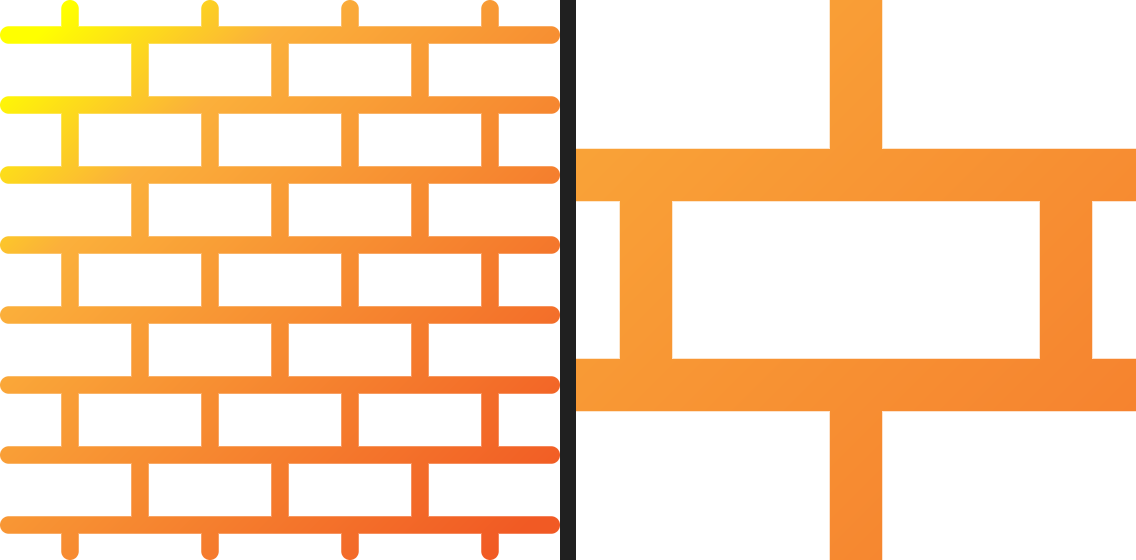
Left, the full canvas; right, a detail of the centre.
Reproduce this pattern procedurally as a WebGL 2 fragment shader.

```glsl
#version 300 es
precision highp float;
// Running-bond brick outline with rounded ends and a diagonal yellow-to-red gradient.

uniform vec2 u_resolution;
out vec4 fragColor;

// Distance to the spine of the nearest horizontal mortar line, in course heights
float courseDistance(vec2 p) {
    float lineY = clamp(floor(p.y), 0.0, 7.0) + 0.5;
    return length(p - vec2(clamp(p.x, 0.125, 7.875), lineY));
}

// Distance to the nearest upright joint; joints shift by half a brick per course
float jointDistance(vec2 p) {
    float course = floor(p.y + 0.5);
    float shift = 1.0 - mod(course, 2.0);
    float firstX = 2.0 - shift;
    float lastX = 6.0 + shift;
    float jointX = clamp(2.0 * floor((p.x - shift) * 0.5 + 0.5) + shift, firstX, lastX);
    return length(p - vec2(jointX, clamp(p.y, 0.125, 7.875)));
}

// Three-stop gradient running from the upper left to the lower right
vec3 mortarColor(vec2 uv) {
    float t = 0.5 * (uv.x + 1.0 - uv.y);
    vec3 yellow = vec3(1.0, 1.0, 0.0);
    vec3 amber = vec3(0.984, 0.69, 0.231);
    vec3 vermilion = vec3(0.945, 0.353, 0.141);
    vec3 warm = mix(yellow, amber, clamp((t - 0.065) / 0.208, 0.0, 1.0));
    return mix(warm, vermilion, clamp((t - 0.273) / 0.667, 0.0, 1.0));
}

void main() {
    // Square canvas units, centred; eight courses tall
    float side = min(u_resolution.x, u_resolution.y);
    vec2 uv = (gl_FragCoord.xy - 0.5 * u_resolution) / side + 0.5;
    vec2 p = uv * 8.0;

    // Union of both line sets, with an edge one pixel wide
    float d = min(courseDistance(p), jointDistance(p)) - 0.125;
    float coverage = clamp(0.5 - d * side / 8.0, 0.0, 1.0);

    fragColor = vec4(mix(vec3(1.0), mortarColor(uv), coverage), 1.0);
}
```
